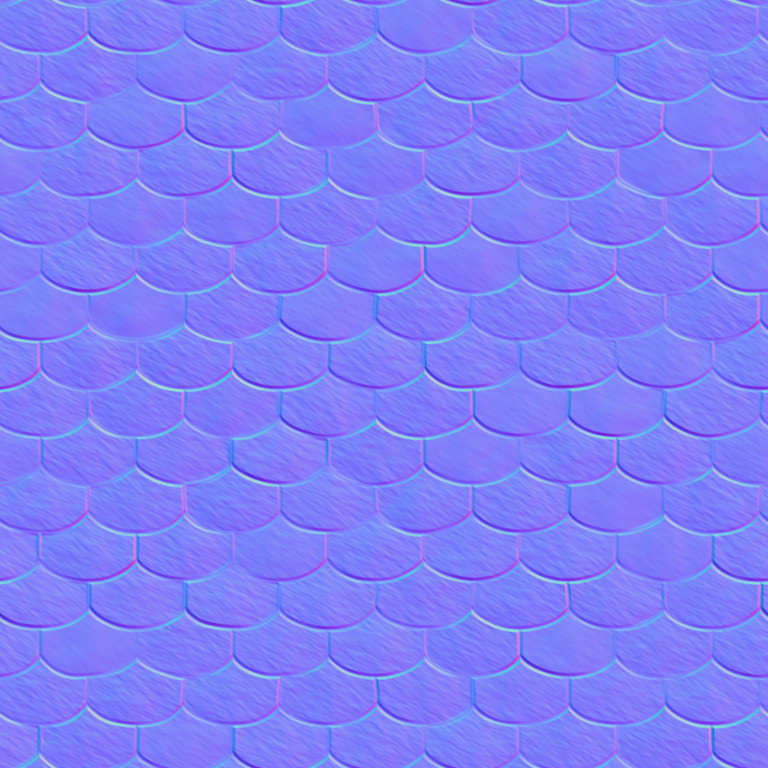
Give the GLSL for this texture map, as a WebGL 2 fragment shader.

```glsl
#version 300 es
precision highp float;
// Tangent-space normal map of overlapping fish-scale roof tiles, 8 across and 16 rows down.
// A height field is built from curved lips, side seams, a soft bulge and per-tile grain,
// then its slopes are encoded as colour. All noise wraps, so the map tiles seamlessly.

uniform vec2 u_resolution;
out vec4 fragColor;

const float TAU = 6.28319;
const float TILES = 8.0;                   // tiles across; one tile is one unit wide
const float ROW = 0.5;                     // row spacing in tile widths
const vec2 ORIGIN = vec2(0.417, 0.448);    // bottom centre of the first tile
const float LIP_HEIGHT = 0.36;             // vertical radius of the elliptic lip
const float LIP_SPREAD = 1.82;             // inverse horizontal radius of the lip
const float SLOPE_STEP = 0.008;            // half width of the slope sampling

float hash(vec2 p, float seed) {
    vec3 h = fract(vec3(p.xyx + seed * 17.3) * vec3(0.1031, 0.1030, 0.0973));
    h += dot(h, h.yzx + 33.33);
    return fract((h.x + h.y) * h.z);
}

// Value noise that repeats with the canvas; freq is in cells per tile width
float noise(vec2 p, float freq, float seed) {
    p *= freq;
    float period = TILES * freq;
    vec2 cell = floor(p);
    vec2 f = p - cell;
    f = f * f * f * (f * (f * 6.0 - 15.0) + 10.0);
    vec2 lo = mod(cell, period);
    vec2 hi = mod(cell + 1.0, period);
    float bottom = mix(hash(lo, seed), hash(vec2(hi.x, lo.y), seed), f.x);
    float top = mix(hash(vec2(lo.x, hi.y), seed), hash(hi, seed), f.x);
    return mix(bottom, top, f.y) - 0.5;
}

// Horizontal offset from the nearest tile centre in a row
float localX(float x, float row) {
    return fract(x - 0.5 * mod(row, 2.0) + 0.5) - 0.5;
}

// Gap above a row's lip: x is vertical, y is roughly perpendicular
vec2 lipGap(vec2 p, float row) {
    float q = localX(p.x, row) * LIP_SPREAD;
    float arc = sqrt(1.0 - q * q);
    float slope = LIP_HEIGHT * LIP_SPREAD * q / arc;
    float gap = p.y - row * ROW - LIP_HEIGHT * (1.0 - arc);
    return vec2(gap, gap * inversesqrt(1.0 + slope * slope));
}

// One at an edge, fading to zero over the width
float groove(float dist, float width) {
    return 1.0 - smoothstep(0.0, width, dist);
}

// Lips are cut deeper on their left half
float lipDepth(float x) {
    return 0.0095 * (1.0 - 0.35 * sin(TAU * x));
}

float height(vec2 p) {
    // Slightly uneven tile outlines
    vec2 wobble = vec2(noise(p, 3.0, 1.0), noise(p, 3.0, 2.0));
    vec2 q = p - ORIGIN + 0.026 * wobble;

    // Upper rows lie over lower ones
    float row = floor(q.y / ROW);
    if (lipGap(q, row).x < 0.0) row -= 1.0;
    float below = lipGap(q, row).y;
    float above = -lipGap(q, row + 1.0).y;
    float x = localX(q.x, row);
    float y = q.y - row * ROW;
    vec2 id = mod(vec2(floor(q.x - 0.5 * mod(row, 2.0) + 0.5), row),
                  vec2(TILES, TILES / ROW));

    // Grooves along the lips and the fainter vertical seams
    float lower = groove(below, 0.038);
    float upper = groove(above, 0.034);
    float seam = groove(0.5 - abs(x), 0.034);
    float wear = 1.0 + 0.9 * noise(p, 2.0, 10.0);
    float cut = max(lower * lipDepth(x), upper * lipDepth(localX(q.x, row + 1.0)));
    cut = max(cut, 0.0042 * seam) * wear;
    float face = (1.0 - lower) * (1.0 - upper);

    // Broad bulge, higher in the middle of each exposed face
    float wave = 0.1 * cos(TAU * x);
    float bulge = 0.12 * (y - 0.1 + wave) * (ROW + 0.1 + wave - y);

    // Per-tile tilt, soft dents and slanted grain
    vec2 tilt = vec2(hash(id, 3.0), hash(id, 4.0)) - 0.5;
    float lean = 0.06 * dot(tilt, vec2(x, y - 0.35));
    float rough = mix(0.3, 1.0, smoothstep(0.05, 0.4, hash(id, 5.0)));
    vec2 slant = vec2(p.x + p.y, p.y);
    float grain = noise(slant, 13.0, 6.0) + 0.6 * noise(slant, 24.0, 7.0);
    float dents = 0.012 * noise(p, 3.0, 8.0) + 0.006 * noise(p, 6.0, 9.0);
    float detail = lean + dents + 0.0048 * rough * grain;
    return face * (bulge + (1.0 - seam) * detail) - cut;
}

void main() {
    vec2 p = gl_FragCoord.xy / u_resolution * TILES;

    // Central differences give the surface slope
    vec2 e = vec2(SLOPE_STEP, 0.0);
    vec2 slope = vec2(height(p + e.xy) - height(p - e.xy),
                      height(p + e.yx) - height(p - e.yx)) / (2.0 * SLOPE_STEP);
    vec3 normal = normalize(vec3(-slope, 1.0));

    // Encode the normal, with blue held just under full
    vec3 color = (normal * 0.5 + 0.5) * vec3(1.0, 1.0, 0.98);
    fragColor = vec4(color, 1.0);
}
```
